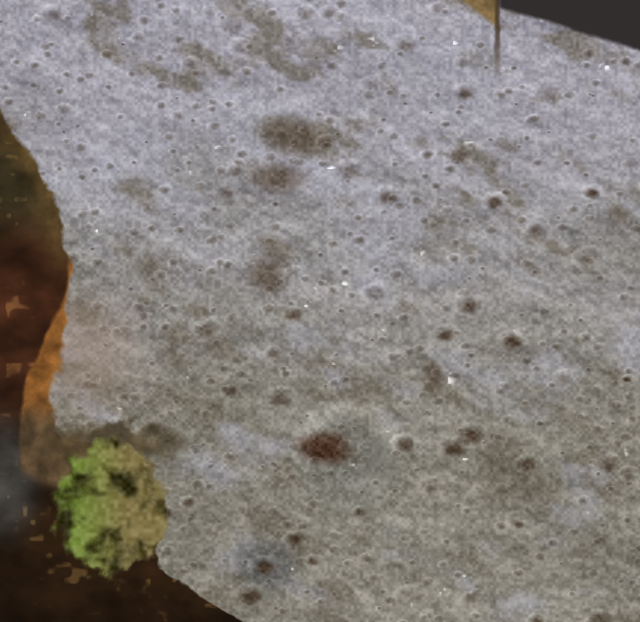
Reproduce this texture procedurally as a WebGL 2 fragment shader.

```glsl
#version 300 es
precision highp float;
// Pale lichen crust, pitted and lumpy, over dark bark with a tuft of moss at its left edge.
uniform vec2 u_resolution;
out vec4 fragColor;

float hash(vec2 p) {
  return fract(sin(dot(p, vec2(127.1, 311.7))) * 43758.5453);
}

float noise(vec2 p) {
  vec2 i = floor(p), f = fract(p);
  f = f * f * (3.0 - 2.0 * f);
  return mix(mix(hash(i), hash(i + vec2(1, 0)), f.x),
             mix(hash(i + vec2(0, 1)), hash(i + vec2(1, 1)), f.x), f.y);
}

float fbm(vec2 p) {
  float sum = 0.0, amp = 0.5;
  for (int i = 0; i < 5; i++) {
    sum += amp * noise(p);
    p = mat2(1.6, 1.2, -1.2, 1.6) * p + 7.3;
    amp *= 0.5;
  }
  return sum;
}

// Soft elliptical mask
float blob(vec2 p, vec2 center, vec2 radius, float soft) {
  return 1.0 - smoothstep(1.0 - soft, 1.0 + soft, length((p - center) / radius));
}

// Scattered pits: x is the dark core, y the pale upper rim
vec2 pits(vec2 p, float scale, float density, float seed) {
  vec2 g = p * scale, result = vec2(0);
  for (int k = 0; k < 9; k++) {
    vec2 id = floor(g) + vec2(k % 3 - 1, k / 3 - 1);
    float present = step(hash(id + seed), density);
    vec2 d = g - id - vec2(hash(id + seed + 3.1), hash(id + seed + 5.7));
    float r = mix(0.12, 0.36, hash(id + seed + 9.2));
    d += 0.25 * r * (noise(g * 6.0) - 0.5);
    float len = length(d * vec2(0.85, 1.15));
    float rim = smoothstep(0.35, 0.0, abs(len / r - 1.15)) * smoothstep(-r, r, d.y - 0.4 * d.x);
    result = max(result, present * vec2(1.0 - smoothstep(0.2 * r, r, len), rim));
  }
  return result;
}

// Left limit of the crust at a given height
float crustLeft(float y) {
  float x = 0.25 + 0.029 * smoothstep(0.345, 0.52, y) - 0.027 * smoothstep(0.54, 0.69, y);
  x -= 0.65 * max(y - 0.69, 0.0) + 0.165 * smoothstep(0.25, 0.31, y);
  return x + 1.6 * max(0.085 - y, 0.0);
}

vec3 barkColor(vec2 p) {
  float n = fbm(p * vec2(16, 24));
  vec3 col = mix(vec3(0.15, 0.10, 0.06), vec3(0.24, 0.14, 0.09), smoothstep(0.22, 0.42, p.y));
  col = mix(col, vec3(0.20, 0.17, 0.11), smoothstep(0.58, 0.68, p.y));
  col = mix(col, vec3(0.26, 0.26, 0.25), 0.8 * blob(p, vec2(0, 0.23), vec2(0.06, 0.09), 0.5));
  float flecks = smoothstep(0.72, 0.9, noise(p * 75.0)) * smoothstep(0.45, 0.6, n);
  return col * (0.45 + 1.15 * n) + flecks * vec3(0.16, 0.13, 0.07);
}

vec3 crustColor(vec2 p) {
  vec2 q = vec2(dot(p, vec2(0.6, -0.27)), dot(p, vec2(0.48, 1.05)));
  float broad = fbm(q * 9.0 + 3.0), lump = fbm(q * 24.0);
  float shade = smoothstep(0.25, 0.95, p.y + 0.35 * (broad - 0.5));
  vec3 col = mix(vec3(0.52, 0.505, 0.465), vec3(0.62, 0.61, 0.65), shade);

  // Lumps lit from the upper left, with olive hollows
  float slope = lump - fbm((q + vec2(-0.003, 0.008)) * 24.0);
  col += 0.42 * slope + 0.12 * (broad - 0.48);
  col = mix(col, vec3(0.42, 0.39, 0.34), 0.65 * smoothstep(0.53, 0.72, fbm(q * 19.0 + 31.0)));
  col = mix(col, vec3(0.66, 0.66, 0.71), 0.45 * smoothstep(0.52, 0.72, fbm(q * 14.0 + 70.0)));

  // Raised mound with a torn reddish hollow, and a grey knob
  vec2 mound = vec2(0.56, 0.265), torn = p + 0.04 * (vec2(lump, broad) - 0.5);
  col = mix(col, vec3(0.44, 0.44, 0.41), 0.6 * blob(p, mound, vec2(0.075), 0.5));
  float arc = abs(length((p - mound) / 0.078) - 1.0);
  col += 0.13 * smoothstep(0.35, 0.0, arc) * smoothstep(0.23, 0.33, p.y + 0.15 * (lump - 0.5));
  col = mix(col, vec3(0.27, 0.17, 0.12), 0.85 * blob(torn, vec2(0.525, 0.285), vec2(0.04, 0.023), 0.5));
  col = mix(col, vec3(0.33, 0.33, 0.32), 0.75 * blob(p, vec2(0.43, 0.09), vec2(0.045, 0.04), 0.7));

  // Larger brown stains
  float stain = blob(torn, vec2(0.475, 0.78), vec2(0.042, 0.025), 0.7);
  stain = max(stain, blob(torn, vec2(0.45, 0.715), vec2(0.04, 0.022), 0.7));
  stain = max(stain, blob(torn, vec2(0.428, 0.565), vec2(0.026), 0.8));
  stain = max(stain, blob(torn, vec2(0.69, 0.395), vec2(0.016, 0.025), 0.6));
  col = mix(col, vec3(0.34, 0.29, 0.24), 0.75 * stain);

  // Pits, browner toward the lower right
  vec2 large = pits(p, 17.0, 0.3, 2.0), small = pits(p, 40.0, 0.28, 17.0);
  float wear = mix(0.35, 0.85, smoothstep(0.5, 1.3, p.x + 1.0 - p.y));
  col = mix(col, vec3(0.25, 0.19, 0.14), wear * large.x * smoothstep(0.2, 0.65, lump));
  col = mix(col, vec3(0.34, 0.30, 0.26), 0.5 * small.x) + 0.07 * large.y + 0.06 * small.y;

  // Powdery grain and bright specks
  col += 0.13 * (noise(p * 210.0) - 0.5) + 0.08 * (noise(p * 110.0) - 0.5);
  return col + 0.35 * pits(p, 26.0, 0.1, 53.0).x * smoothstep(0.6, 0.85, noise(p * 130.0));
}

vec3 mossColor(vec2 p) {
  float tuft = 0.6 * fbm(p * 38.0) + 0.45 * noise(p * 48.0 + 9.0);
  vec3 green = mix(vec3(0.46, 0.55, 0.24), vec3(0.51, 0.46, 0.29), smoothstep(0.1, 0.22, p.x));
  return mix(vec3(0.17, 0.16, 0.07), green, smoothstep(0.25, 0.65, tuft)) + 0.14 * (noise(p * 150.0) - 0.5);
}

void main() {
  vec2 p = gl_FragCoord.xy / u_resolution.y;
  float rough = fbm(p * 28.0) - 0.48, grit = 0.5 + fbm(p * 45.0);
  float inside = p.x - crustLeft(p.y) + 0.035 * rough;
  vec3 col = barkColor(p);

  // Olive ledge and orange broken rim
  float ledge = smoothstep(-0.055, -0.005, inside) * smoothstep(0.53, 0.62, p.y);
  col = mix(col, vec3(0.36, 0.28, 0.16) * grit, 0.75 * ledge);
  float rimLeft = mix(0.032, 0.112, smoothstep(0.33, 0.58, p.y)) + 0.012 * rough;
  float rim = smoothstep(-0.004, 0.004, p.x - rimLeft) * smoothstep(0.22, 0.25, p.y + 0.5 * p.x - 0.025);
  vec3 rimColor = mix(vec3(0.34, 0.27, 0.19), vec3(0.54, 0.35, 0.17), smoothstep(0.31, 0.37, p.y));
  col = mix(col, rimColor * grit, rim * (1.0 - smoothstep(0.56, 0.6, p.y)));

  // Crust with a warm left margin
  float warm = 0.4 * blob(p, vec2(0.14, 0.43), vec2(0.07, 0.08), 0.8);
  col = mix(col, mix(crustColor(p), vec3(0.60, 0.49, 0.42), warm), smoothstep(-0.004, 0.005, inside));

  // Moss tuft under a brown lip
  vec2 ragged = p + 0.05 * vec2(rough, grit - 0.98);
  col = mix(col, vec3(0.30, 0.25, 0.17) * grit, 0.8 * blob(ragged, vec2(0.17, 0.285), vec2(0.11, 0.035), 0.35));
  col = mix(col, mossColor(p), blob(ragged, vec2(0.178, 0.185), vec2(0.092, 0.105), 0.08));

  // Notch, crack and dark distance
  float notch = smoothstep(0.0, 0.012, p.y - 1.0 + 0.77 * (p.x - 0.735)) * (1.0 - smoothstep(0.798, 0.806, p.x));
  col = mix(col, vec3(0.46, 0.38, 0.25) * grit, notch);
  float crack = 1.0 - smoothstep(0.001, 0.007, abs(p.x - 0.8 + 0.01 * rough));
  col = mix(col, vec3(0.27, 0.22, 0.17), 0.8 * crack * smoothstep(0.84, 0.96, p.y));
  float beyond = smoothstep(-0.004, 0.006, p.y - 0.985 + 0.3 * (p.x - 0.809) + 0.01 * rough);
  col = mix(col, vec3(0.20, 0.18, 0.18), beyond * smoothstep(0.798, 0.808, p.x));

  fragColor = vec4(clamp(col, 0.0, 1.0), 1.0);
}
```
